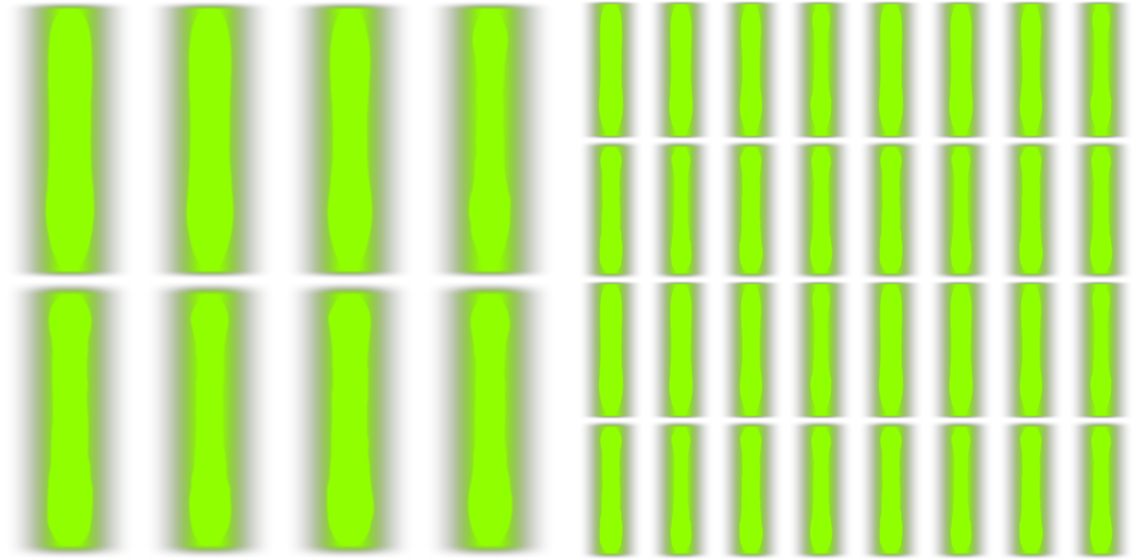
Left: one tile. Right: repeated 2 by 2.
Reproduce this pattern procedurally as a WebGL 1 fragment shader.

```glsl
precision highp float;

uniform vec2 u_resolution;

#define REPEATS vec2(4.0, 2.0)
#define BAR_COLOR vec3(0.565, 1.0, 0.0)
#define UPPER_WAISTS vec4(0.148, 0.138, 0.120, 0.095)
#define LOWER_WAISTS vec4(0.125, 0.094, 0.126, 0.104)
#define HALO_INNER 0.04
#define HALO_OUTER 0.47
#define HALO_DARKNESS 0.514
#define EDGE_SOFTNESS 0.013
#define WOBBLE 0.012
#define WOBBLE_KNOTS 22.0

float hash(vec2 p) {
  vec3 q = fract(p.xyx * 0.1031);
  q += dot(q, q.yzx + 33.33);
  return fract((q.x + q.y) * q.z);
}

// One-dimensional value noise, one strand per seed
float noise(float t, float seed) {
  float knot = floor(t);
  float blend = smoothstep(0.0, 1.0, t - knot);
  return mix(hash(vec2(knot, seed)), hash(vec2(knot + 1.0, seed)), blend);
}

float bump(float t, float center, float spread) {
  float k = (t - center) / spread;
  return exp(-k * k);
}

// Half width of a bar at height s, from -1 at its foot to 1 at its head
float barHalfWidth(float s, float waist, float blunt, float seed) {
  float narrow = smoothstep(0.12, 0.096, waist);
  float sharp = max(blunt, narrow);
  float foot = 0.109 - 0.55 * waist;
  float head = 0.083 - 0.5 * waist + 0.008 * blunt;
  float width = waist
    + foot * bump(s, mix(-0.60, -0.70, blunt), 0.32)
    + head * bump(s, mix(0.60, 0.80, sharp), mix(0.32, 0.16, sharp));

  // Ragged sides, rougher on thin and blunt bars
  float rough = WOBBLE * mix(0.4, 1.0, sharp);
  width += rough * (noise((s + 1.0) * 0.5 * WOBBLE_KNOTS, seed) - 0.5);

  // Rounded ends
  float power = s > 0.0 ? mix(9.0, 14.0, blunt) : mix(5.0, 12.0, blunt);
  float cap = pow(min(abs(s), 1.0), power);
  return width * sqrt(max(1.0 - cap, 0.0));
}

void main() {
  vec2 grid = gl_FragCoord.xy / u_resolution * REPEATS;
  vec2 cell = mod(floor(grid), REPEATS);
  vec2 p = fract(grid) - 0.5;

  // Per-cell proportions
  float blunt = 1.0 - cell.y;
  vec4 waists = mix(UPPER_WAISTS, LOWER_WAISTS, blunt);
  vec4 column = vec4(equal(vec4(cell.x), vec4(0.0, 1.0, 2.0, 3.0)));
  float waist = dot(waists, column);
  float halfLength = mix(0.470, 0.450, blunt);
  float seed = 17.0 + cell.x * 7.0 + cell.y * 41.0 + step(0.0, p.x) * 3.0;

  // Distance to the side, corrected for its slope
  float s = p.y / halfLength;
  float stepSize = 0.01;
  float width = barHalfWidth(s, waist, blunt, seed);
  float rise = barHalfWidth(s + stepSize, waist, blunt, seed)
    - barHalfWidth(s - stepSize, waist, blunt, seed);
  float cellAspect = REPEATS.x / REPEATS.y;
  float slope = rise / (2.0 * stepSize * halfLength * cellAspect);
  float side = (abs(p.x) - width) / sqrt(1.0 + slope * slope);
  float bar = 1.0 - smoothstep(-EDGE_SOFTNESS, EDGE_SOFTNESS, side);
  bar *= 1.0 - smoothstep(halfLength - 0.008, halfLength + 0.004, abs(p.y));

  // Halo: gray shade that turns to the bar color toward the axis
  float halo = 1.0 - smoothstep(HALO_INNER, HALO_OUTER, abs(p.x));
  halo *= 1.0 - smoothstep(halfLength - 0.006, 0.497, abs(p.y));
  vec3 shade = vec3(1.0 - HALO_DARKNESS * halo);
  vec3 color = mix(shade, BAR_COLOR, halo * halo * halo);

  gl_FragColor = vec4(mix(color, BAR_COLOR, bar), 1.0);
}
```
